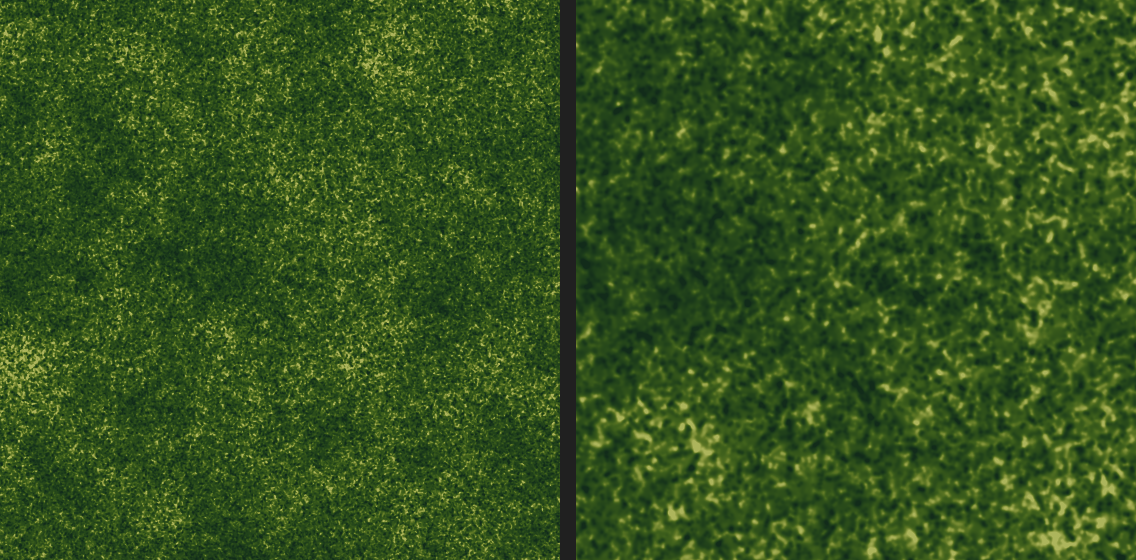
Left: the whole. Right: its middle third, enlarged.
Give the GLSL for this texture, as a WebGL 1 fragment shader.

```glsl
precision highp float;

uniform vec2 u_resolution;

vec4 hash4(vec2 cell) {
  vec4 p = fract(cell.xyxy * vec4(0.1031, 0.1030, 0.0973, 0.1099));
  p += dot(p, p.wzxy + 33.33);
  return fract((p.xxyz + p.yzzw) * p.zywx);
}

// Cellular noise: one soft stroke per cell, randomly placed, turned and weighted from -1 to 1
float strokes(vec2 p, float halfLength, float softness) {
  vec2 home = floor(p);
  float sum = 0.0;
  for (int y = -1; y <= 1; y++) {
    for (int x = -1; x <= 1; x++) {
      vec2 cell = home + vec2(float(x), float(y));
      vec4 rnd = hash4(cell + 7.0);
      vec2 offset = p - cell - rnd.xy;
      float angle = rnd.z * 3.14159;
      vec2 along = vec2(cos(angle), sin(angle));
      offset -= along * clamp(dot(offset, along), -halfLength, halfLength);
      sum += (rnd.w * 2.0 - 1.0) * exp(-dot(offset, offset) / (softness * softness));
    }
  }
  return sum;
}

float ramp(float from, float to, float value) {
  return clamp((value - from) / (to - from), 0.0, 1.0);
}

// Tone is spread roughly like a normal distribution around zero
vec3 grassColor(float tone) {
  vec3 color = vec3(0.07, 0.17, 0.10);
  color = mix(color, vec3(0.10, 0.22, 0.10), ramp(-2.4, -1.5, tone));
  color = mix(color, vec3(0.14, 0.27, 0.10), ramp(-1.5, -0.64, tone));
  color = mix(color, vec3(0.19, 0.32, 0.10), ramp(-0.64, 0.06, tone));
  color = mix(color, vec3(0.25, 0.38, 0.11), ramp(0.06, 0.71, tone));
  color = mix(color, vec3(0.36, 0.46, 0.14), ramp(0.71, 1.34, tone));
  color = mix(color, vec3(0.53, 0.59, 0.24), ramp(1.34, 2.05, tone));
  return mix(color, vec3(0.68, 0.71, 0.36), ramp(2.05, 2.9, tone));
}

void main() {
  vec2 uv = gl_FragCoord.xy / min(u_resolution.x, u_resolution.y);

  // Broad lush and shaded patches
  float patches = 0.0;
  float scale = 6.0;
  float weight = 0.8;
  for (int octave = 0; octave < 4; octave++) {
    patches += weight * strokes(uv * scale + float(octave) * 31.7, 0.0, 0.45);
    scale *= 2.1;
    weight *= 0.82;
  }

  // Short blades over fine grain
  float blades = strokes(uv * 128.0, 0.45, 0.24) + strokes(uv * 150.0 + 211.3, 0.4, 0.26);
  float grain = strokes(uv * 240.0 + 57.9, 0.2, 0.35);
  float detail = 1.35 * blades + 1.7 * grain;

  float tone = patches + detail * (1.0 + 0.2 * patches);
  gl_FragColor = vec4(grassColor(tone), 1.0);
}
```
